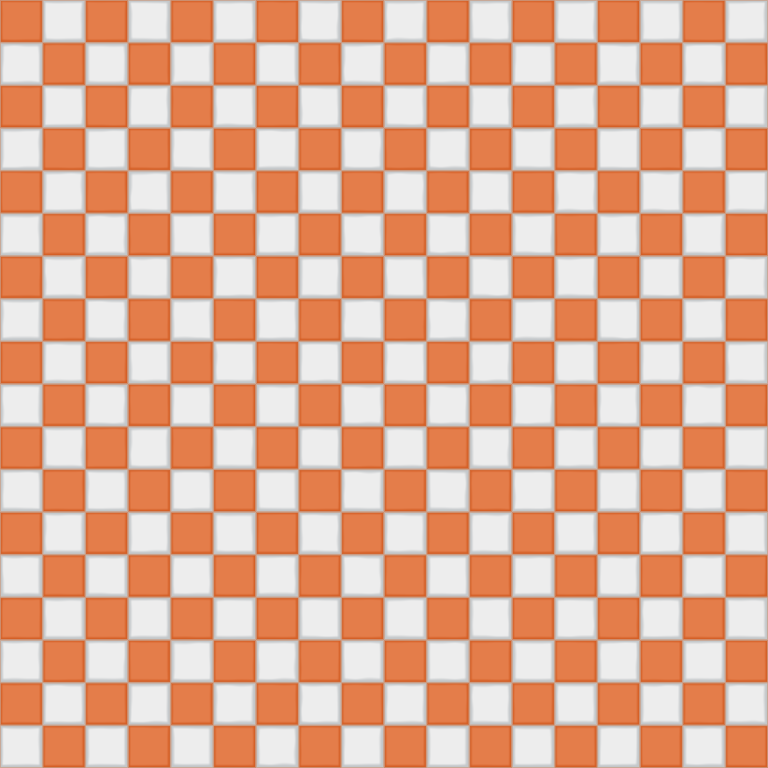
Give the GLSL for this pattern, as a Shadertoy shader.

```glsl
// Checkerboard of orange and off-white glazed tiles, 18 across and 18 down.
// Each tile is a flat face with a soft darker rim whose inner line wavers by
// wrapping value noise; a thin blended seam joins neighbouring tiles.

const float TILES = 18.0;          // even, so the checks wrap
const float NOISE_PER_TILE = 3.0;

const vec3 ORANGE_FACE = vec3(0.895, 0.49, 0.29);
const vec3 ORANGE_RIM  = vec3(0.83, 0.37, 0.145);
const vec3 WHITE_FACE  = vec3(0.93);
const vec3 WHITE_RIM   = vec3(0.765, 0.78, 0.79);
const vec3 SEAM        = vec3(0.79, 0.62, 0.53);

float hash(vec2 p) {
    return fract(sin(dot(p, vec2(127.1, 311.7))) * 43758.5453);
}

// Value noise that repeats after a whole number of lattice cells
float wrapNoise(vec2 p, float period) {
    vec2 cell = floor(p);
    vec2 f = fract(p);
    f = f * f * (3.0 - 2.0 * f);
    vec2 lo = mod(cell, period);
    vec2 hi = mod(cell + 1.0, period);
    float bottom = mix(hash(lo), hash(vec2(hi.x, lo.y)), f.x);
    float top = mix(hash(vec2(lo.x, hi.y)), hash(hi), f.x);
    return mix(bottom, top, f.y);
}

// Distance from the nearest side of a unit tile
float sideDistance(vec2 p) {
    vec2 d = min(p, 1.0 - p);
    return min(d.x, d.y);
}

// Rim strength: the four sides multiply, which rounds the inner corners
float rimShade(vec2 p, float start, float end) {
    vec2 nearSide = smoothstep(vec2(start), vec2(end), p);
    vec2 farSide = smoothstep(vec2(start), vec2(end), 1.0 - p);
    return 1.0 - nearSide.x * nearSide.y * farSide.x * farSide.y;
}

vec3 tileColor(vec2 p, float isOrange, float waver) {
    // Slightly heavier shade on the lower and right sides
    vec2 shifted = p + vec2(0.006, -0.008);
    float orangeRim = rimShade(shifted, 0.015, 0.095 + 0.02 * waver);
    float whiteRim = rimShade(shifted, 0.03, 0.12 + 0.05 * waver);
    vec3 orange = mix(ORANGE_FACE, ORANGE_RIM, orangeRim);
    vec3 white = mix(WHITE_FACE, WHITE_RIM, whiteRim);
    return mix(white, orange, isOrange);
}

void mainImage(out vec4 fragColor, in vec2 fragCoord) {
    vec2 grid = fragCoord / iResolution.xy * TILES;
    vec2 tile = floor(grid);
    vec2 local = grid - tile;
    float isOrange = mod(tile.x + tile.y, 2.0);
    float pixel = TILES / min(iResolution.x, iResolution.y);

    // Tile face and rim
    float waver = wrapNoise(grid * NOISE_PER_TILE, TILES * NOISE_PER_TILE) - 0.5;
    vec3 color = tileColor(local, isOrange, waver);

    // Seam, never narrower than a pixel
    float seamWidth = max(0.035, pixel);
    float seam = 1.0 - smoothstep(0.0, seamWidth, sideDistance(local));
    color = mix(color, SEAM, seam);

    fragColor = vec4(color, 1.0);
}
```
